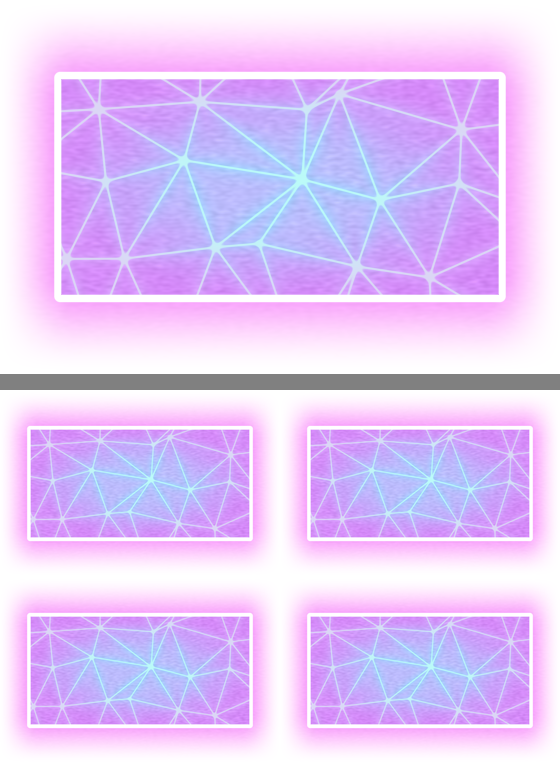
Top, the tile; bottom, the same tile 2 across and 2 down.
Reproduce this background procedurally as a Shadertoy shader.

```glsl
vec2 hash2(vec2 p) {
    vec3 h = fract(p.xyx * vec3(0.1031, 0.1030, 0.0973));
    h += dot(h, h.yzx + 33.33);
    return fract((h.xx + h.yz) * h.zy);
}

float gradientDot(vec2 corner, vec2 offset, vec2 period) {
    return dot(hash2(mod(corner, period) + 7.0) * 2.0 - 1.0, offset);
}

// Gradient noise that wraps after a whole number of cells
float gradientNoise(vec2 p, vec2 period) {
    vec2 i = floor(p), f = fract(p);
    vec2 u = f * f * f * (f * (f * 6.0 - 15.0) + 10.0);
    vec2 e = vec2(1.0, 0.0);
    return mix(mix(gradientDot(i, f, period), gradientDot(i + e, f - e, period), u.x),
               mix(gradientDot(i + e.yx, f - e.yx, period), gradientDot(i + 1.0, f - 1.0, period), u.x), u.y);
}

float segmentDistance(vec2 p, vec2 a, vec2 b) {
    vec2 pa = p - a, ba = b - a;
    return length(pa - ba * clamp(dot(pa, ba) / dot(ba, ba), 0.0, 1.0));
}

float boxDistance(vec2 p, vec2 halfSize) {
    vec2 d = abs(p) - halfSize;
    return length(max(d, 0.0)) + min(max(d.x, d.y), 0.0);
}

vec2 nodePosition(vec2 id, vec2 grid, vec2 cell) {
    return (id + 0.5 + 0.76 * (hash2(mod(id, grid) + 23.0) - 0.5)) * cell;
}

// Smooth distance to a triangulated net; the blend thickens its nodes
float netDistance(vec2 p, vec2 grid, vec2 cell) {
    vec2 home = floor(p / cell);
    float sum = 1e-30;
    for (int y = -1; y <= 1; y++)
    for (int x = -1; x <= 1; x++) {
        vec2 id = home + vec2(x, y);
        vec2 a = nodePosition(id, grid, cell);
        vec2 b = nodePosition(id + vec2(1, 0), grid, cell);
        vec2 c = nodePosition(id + vec2(0, 1), grid, cell);
        vec2 d = nodePosition(id + 1.0, grid, cell);
        bool rising = distance(a, d) < distance(b, c);
        float diagonal = rising ? segmentDistance(p, a, d) : segmentDistance(p, b, c);
        sum += exp(-250.0 * segmentDistance(p, a, b))
             + exp(-250.0 * segmentDistance(p, a, c))
             + exp(-250.0 * diagonal);
    }
    return -log(sum) / 250.0;
}

void mainImage(out vec4 fragColor, in vec2 fragCoord) {
    vec2 uv = fragCoord / iResolution.xy;
    vec2 canvas = vec2(iResolution.x / iResolution.y, 1.0);
    vec2 p = uv * canvas;
    vec2 q = p - 0.5 * canvas;
    float aa = 0.8 / iResolution.y;

    // Embossed paper with flat horizontal ripples
    float grain = 0.7 * gradientNoise(uv * vec2(64, 116), vec2(64, 116))
                + 0.4 * gradientNoise(uv * vec2(37, 83), vec2(37, 83));

    // Pink glow fading to white at the canvas edges
    vec2 margin = 0.5 * canvas - abs(q);
    float glow = smoothstep(-0.01, 0.21, margin.x) * smoothstep(0.0, 0.28, margin.y);
    vec3 color = mix(vec3(1.0), mix(vec3(1.0, 0.56, 0.98), vec3(0.93, 0.52, 0.98), glow * glow), glow);
    color += 0.04 * grain * glow;

    // Panel, blue in the middle and violet at the rim
    vec2 panelHalf = 0.5 * canvas - vec2(0.164, 0.212);
    float rim = smoothstep(0.3, 1.1, length(q / panelHalf));
    vec3 panel = mix(vec3(0.74, 0.73, 0.99), vec3(0.83, 0.53, 0.97), rim);

    // Luminous net
    vec2 grid = vec2(7, 5);
    float net = netDistance(p, grid, canvas / grid);
    float halo = exp(-max(net, 0.0) / 0.018);
    panel = mix(panel, mix(vec3(0.58, 0.86, 1.0), vec3(0.85, 0.68, 1.0), rim), 0.75 * halo);
    panel += 0.1 * grain;
    float line = 1.0 - smoothstep(-aa, aa, net - 0.0027);
    panel = mix(panel, mix(vec3(0.74, 0.99, 0.97), vec3(0.86, 0.85, 0.96), rim), 0.95 * line);

    // White frame with rounded outer corners
    float frame = boxDistance(q, 0.5 * canvas - vec2(0.161, 0.208)) - 0.016;
    color = mix(vec3(1.0), color, smoothstep(-aa, aa, frame));
    color = mix(panel, color, smoothstep(-aa, aa, boxDistance(q, panelHalf)));

    fragColor = vec4(clamp(color, 0.0, 1.0), 1.0);
}
```
